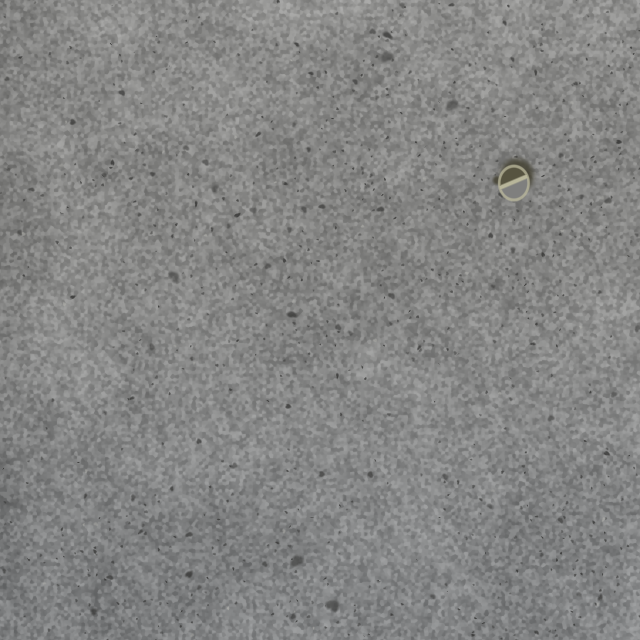
This texture is drawn by a Shadertoy shader. Its source:

```glsl
#define CONCRETE vec3(0.537, 0.537, 0.531)
#define PIT_COLOR vec3(0.20, 0.20, 0.195)
#define FLECK_COLOR vec3(0.70, 0.70, 0.68)
#define METAL_LIGHT vec3(0.74, 0.73, 0.62)
#define METAL_DARK vec3(0.27, 0.26, 0.20)
#define GRAIN_CELLS 190.0
#define GRAIN_CONTRAST 0.155
#define MOTTLE_CONTRAST 0.055
#define PIT_CHANCE 0.036
#define SCREW_CENTER vec2(0.803, 0.714)
#define SCREW_RADIUS 0.029

vec3 hash3(vec2 cell, float seed) {
    vec3 p = fract(vec3(cell, seed) * vec3(0.1031, 0.1030, 0.0973));
    p += dot(p, p.yxz + 33.33);
    return fract((p.xxy + p.yxx) * p.zyx);
}

mat2 rotation(float angle) {
    float c = cos(angle), s = sin(angle);
    return mat2(c, s, -s, c);
}

// Cellular noise with softly blended random tones, from -0.5 to 0.5
float softCells(vec2 p, float seed) {
    vec2 cell = floor(p);
    float tone = 0.0, total = 0.0;
    for (int y = -1; y <= 1; y++)
    for (int x = -1; x <= 1; x++) {
        vec2 id = cell + vec2(x, y);
        vec3 h = hash3(id, seed);
        vec2 d = id + 0.15 + 0.7 * h.xy - p;
        float weight = exp(-6.0 * dot(d, d));
        tone += weight * h.z;
        total += weight;
    }
    return tone / total - 0.5;
}

// Sparse irregular spots, one candidate per cell; returns coverage
float spots(vec2 uv, float cells, float chance, float seed) {
    vec2 p = rotation(seed) * uv * cells + 50.0;
    vec2 id = floor(p);
    vec3 place = hash3(id, seed);
    vec3 form = hash3(id, seed + 17.0);
    vec2 d = rotation(6.283 * form.x) * (p - id - 0.35 - 0.3 * place.xy);
    d.x *= mix(1.0, 1.9, form.y * form.y);
    float angle = atan(d.y, d.x);
    float radius = mix(0.12, 0.24, form.z);
    radius *= 1.0 + 0.18 * sin(2.0 * angle + 9.0 * form.x) + 0.12 * sin(3.0 * angle);
    float edge = 0.06 + 0.0009 * cells;
    float body = 1.0 - smoothstep(radius - edge, radius + edge, length(d));
    return body * step(place.z, chance) * mix(0.55, 1.0, form.y);
}

// Slotted screw head sunk into a shaded hole
vec3 addScrew(vec3 color, vec2 uv) {
    vec2 p = (uv - SCREW_CENTER) / SCREW_RADIUS;
    float hole = 1.0 - smoothstep(0.65, 1.15, length(p - vec2(0.15, 0.4)));
    float leftShade = 1.0 - smoothstep(0.1, 0.35, length(p - vec2(-0.9, 0.15)));
    color = mix(color, METAL_DARK, 0.85 * max(hole, leftShade));

    float r = length(p * vec2(1.15, 1.0));
    vec2 q = rotation(-0.4) * p;
    vec3 head = mix(CONCRETE * 0.93, METAL_DARK * 1.25, smoothstep(-0.1, 0.15, q.y));
    color = mix(color, head, 1.0 - smoothstep(0.85, 0.98, r));
    float rim = 1.0 - smoothstep(0.03, 0.13, abs(r - 0.91));
    float slot = 1.0 - smoothstep(0.05, 0.17, abs(q.y - 0.06));
    slot *= 1.0 - smoothstep(0.78, 0.9, abs(q.x));
    return mix(color, METAL_LIGHT, max(0.75 * rim, 0.95 * slot));
}

void mainImage(out vec4 fragColor, in vec2 fragCoord) {
    vec2 uv = fragCoord / iResolution.y;

    // Broad stains and gentle uneven light
    float stain = softCells(uv * 5.0 + 3.0, 2.0);
    float blotch = softCells(rotation(0.6) * uv * 15.0 + 40.0, 5.0);
    float tone = MOTTLE_CONTRAST * (stain + 0.8 * blotch);
    tone += 0.03 * (uv.y - 0.5) - 0.04 * (1.0 - smoothstep(0.0, 0.12, uv.x));

    // Fine mineral grain
    float fine = softCells(uv * GRAIN_CELLS, 8.0);
    float coarse = softCells(rotation(0.4) * uv * GRAIN_CELLS * 0.45 + 90.0, 11.0);
    tone += GRAIN_CONTRAST * (fine + 0.35 * coarse);
    vec3 color = CONCRETE + tone;
    color += vec3(-0.006, 0.0, 0.010) * (1.0 - smoothstep(0.0, 0.7, uv.y));

    // Air holes, gathered in darker patches and toward the right
    float crowd = clamp(0.75 - 2.2 * stain - 1.4 * blotch + 0.7 * (uv.x - 0.4), 0.1, 2.2);
    float pits = 0.0;
    for (int i = 0; i < 3; i++) {
        float size = exp2(float(i));
        float chance = PIT_CHANCE * crowd * (0.5 + 0.6 * float(i));
        pits = max(pits, spots(uv, 24.0 * size, chance, 3.0 + 7.0 * float(i)));
    }
    color = mix(color, PIT_COLOR, 0.8 * pits);

    // Rare pale flecks
    color = mix(color, FLECK_COLOR, 0.7 * spots(uv, 75.0, 0.008, 29.0));

    fragColor = vec4(addScrew(color, uv), 1.0);
}
```
